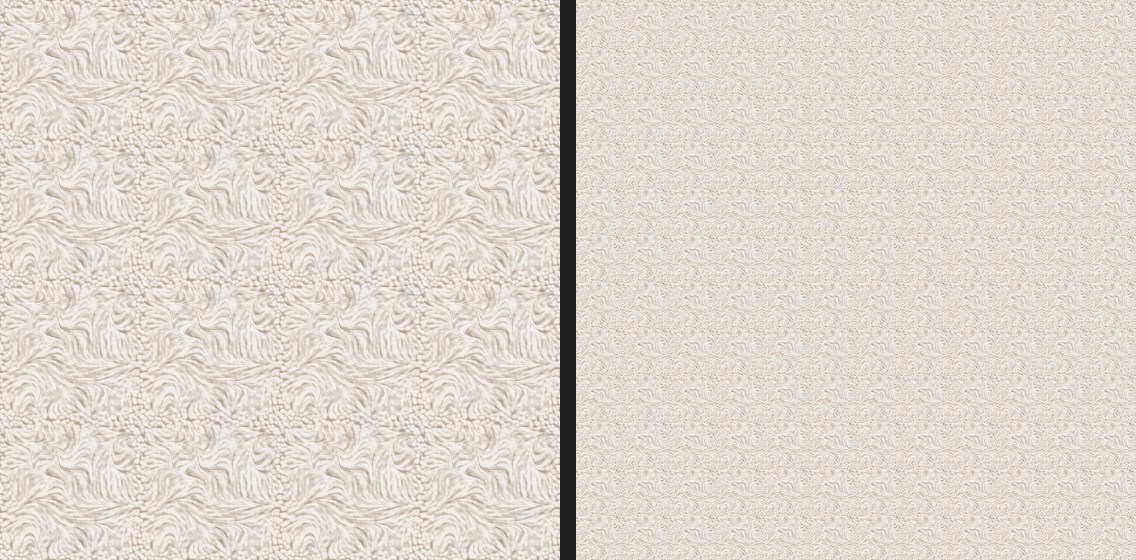
Left: one tile. Right: repeated 3 by 3.
This texture is drawn by a three.js fragment shader. Its source:

```glsl
// Cream fleece: combed, swirling strands that break into curly tufts at tile borders.
varying vec2 vUv;

#define REPEATS 4.0        // tiles across and down
#define TUFTS 38.0         // tufts across one tile
#define FIBRES 88.0        // fine fibre grain across one tile
#define SWIRLS 5.0         // flow cells across one tile
#define TURN 5.5           // range of the combing angle, radians
#define STRAND 0.105       // strand length in tiles
#define BORDER 0.24        // width of the fade into tufts
#define RELIEF 0.55        // strength of side lighting
#define BRIGHTNESS 0.70
#define CREASE_COLOR vec3(0.75, 0.70, 0.64)
#define WOOL_COLOR vec3(0.92, 0.90, 0.88)

const int STEPS = 5;

vec3 hash3(vec2 cell) {
  vec3 p = fract(cell.xyx * vec3(0.1031, 0.1030, 0.0973));
  p += dot(p, p.yxz + 33.33);
  return fract((p.xxy + p.yzz) * p.zyx);
}

// Value noise that wraps after the given number of cells
float noise(vec2 p, float period) {
  vec2 i = floor(p);
  vec2 f = fract(p);
  f = f * f * f * (f * (f * 6.0 - 15.0) + 10.0);
  vec2 a = mod(i, period);
  vec2 b = mod(i + 1.0, period);
  float low = mix(hash3(a).x, hash3(vec2(b.x, a.y)).x, f.x);
  float high = mix(hash3(vec2(a.x, b.y)).x, hash3(b).x, f.x);
  return mix(low, high, f.y);
}

// Rounded tufts of varying height, centred near zero
float tuftHeight(vec2 p) {
  vec2 g = p * TUFTS;
  vec2 i = floor(g);
  vec2 f = g - i;
  float top = -1.0;
  for (int y = -1; y <= 1; y++) {
    for (int x = -1; x <= 1; x++) {
      vec2 o = vec2(float(x), float(y));
      vec3 h = hash3(mod(i + o, TUFTS) + 17.0);
      vec2 d = o + h.xy - f;
      top = max(top, 0.4 * h.z - 1.2 * dot(d, d));
    }
  }
  return top + 0.1;
}

// Direction in which the wool is combed
vec2 combing(vec2 p) {
  float n = noise(p * SWIRLS + 0.37, SWIRLS);
  float angle = TURN * (n - 0.5) - 0.5;
  return vec2(cos(angle), sin(angle));
}

void main() {
  vec2 tile = vUv * REPEATS;

  // Strands are long inside a tile and vanish at its borders
  vec2 cellUv = fract(tile);
  vec2 edge = min(cellUv, 1.0 - cellUv);
  vec2 fade = smoothstep(0.0, BORDER, edge + 0.025);
  float combed = fade.x * fade.y;

  // Average the tufts along the flow, both ways, with a lit offset
  vec2 toLight = vec2(0.2, 0.4) / TUFTS;
  float stride = STRAND * combed / float(2 * STEPS);
  float height = 0.0;
  float lit = 0.0;
  float grain = 0.0;
  for (int side = 0; side < 2; side++) {
    float way = float(side) * 2.0 - 1.0;
    vec2 p = tile;
    for (int s = 0; s < STEPS; s++) {
      p += way * stride * combing(p);
      float h = tuftHeight(p);
      height += h;
      lit += h - tuftHeight(p + toLight);
      grain += noise(p * FIBRES, FIBRES) - 0.5;
    }
  }
  float count = float(2 * STEPS);
  float surface = (height + RELIEF * lit + 0.3 * grain) / count;

  // Restore the contrast lost by averaging, then shade
  float contrast = mix(1.2, 2.6, combed);
  float patches = noise(tile * 7.0 + 0.5, 7.0) - 0.5;
  float shade = BRIGHTNESS + contrast * surface + 0.15 * patches;
  vec3 color = mix(CREASE_COLOR, WOOL_COLOR, clamp(shade, -0.3, 1.15));

  // Faint warm and cool patches
  float warmth = noise(tile * 6.0 + 0.21, 6.0) - 0.5;
  color += warmth * vec3(0.012, 0.0, -0.018);
  gl_FragColor = vec4(color, 1.0);
}
```
